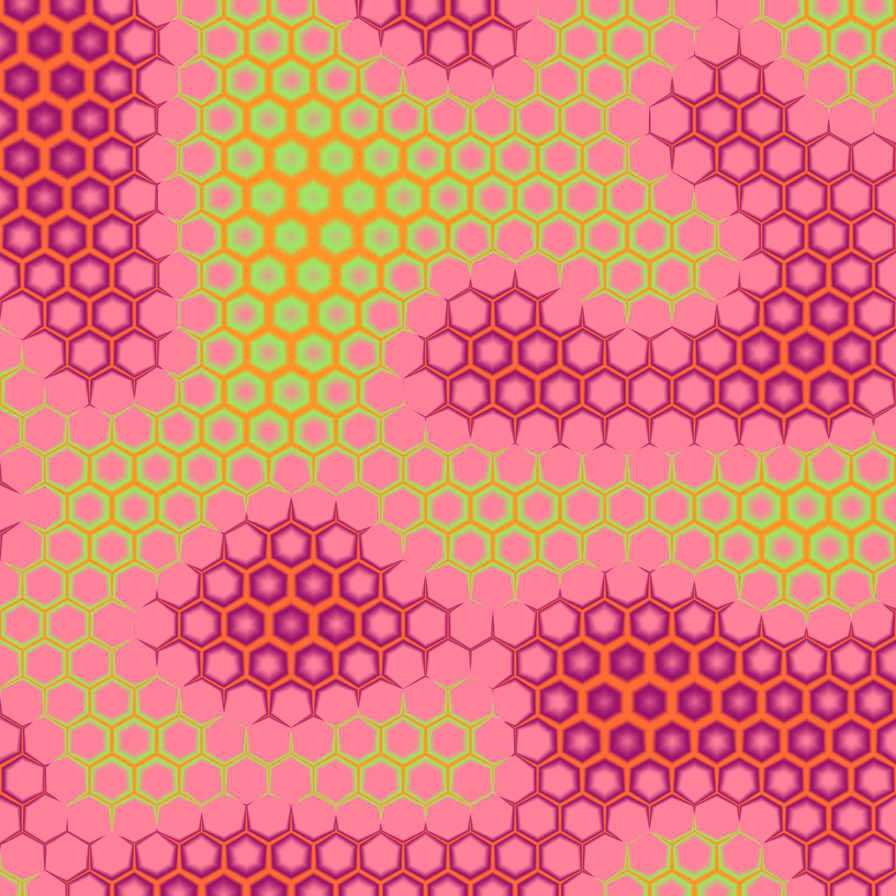
Reproduce this pattern procedurally as a WebGL 2 fragment shader.

```glsl
#version 300 es
precision highp float;

#define HEX_COUNT 20.0
#define FIELD_CELLS 3.6
#define FIELD_SEED vec2(11.3, 4.7)
#define FIELD_GAIN 2.1
#define LINE_REACH vec2(0.06, 0.2)
#define GLOW_REACH vec2(0.17, 0.7)
#define PINK vec3(1.0, 0.5, 0.6)
#define GREEN vec3(0.61, 0.91, 0.39)
#define PURPLE vec3(0.59, 0.06, 0.41)
#define WARM_AMBER vec3(1.0, 0.58, 0.15)
#define WARM_RED vec3(1.0, 0.42, 0.2)

uniform vec2 u_resolution;
out vec4 fragColor;

float hash(vec2 p) {
    return fract(sin(dot(p, vec2(127.1, 311.7))) * 43758.5453);
}

// Slope contribution of one lattice corner
float corner(vec2 cell, vec2 offset) {
    float angle = 6.28319 * hash(cell);
    return dot(vec2(cos(angle), sin(angle)), offset);
}

float gradientNoise(vec2 p) {
    vec2 i = floor(p);
    vec2 f = p - i;
    vec2 u = f * f * f * (f * (f * 6.0 - 15.0) + 10.0);
    vec2 e = vec2(1.0, 0.0);
    float low = mix(corner(i, f), corner(i + e, f - e), u.x);
    float high = mix(corner(i + e.yx, f - e.yx), corner(i + e.xx, f - e.xx), u.x);
    return mix(low, high, u.y);
}

// Distance to the nearest border of pointy-top hexagons of width 1
float hexBorder(vec2 p) {
    vec2 period = vec2(1.0, sqrt(3.0));
    vec2 a = p - period * floor(p / period + 0.5);
    vec2 b = p - period * (floor(p / period) + 0.5);
    vec2 q = abs(dot(a, a) < dot(b, b) ? a : b);
    return 0.5 - max(q.x, dot(q, 0.5 * period));
}

// Soft band around the border, fading out once thinner than a pixel
float band(float d, vec2 reach, float pixel) {
    float coverage = min(1.0, (reach.x + reach.y) / pixel);
    return coverage * (1.0 - smoothstep(reach.x - 0.5 * pixel, reach.y + 0.5 * pixel, d));
}

void main() {
    float side = min(u_resolution.x, u_resolution.y);
    vec2 uv = gl_FragCoord.xy / side;
    float pixel = HEX_COUNT / side;

    // Signed field: sign picks the palette, size sets the band widths
    float field = FIELD_GAIN * gradientNoise(uv * FIELD_CELLS + FIELD_SEED);
    float strength = abs(field);
    float border = hexBorder(uv * HEX_COUNT);

    vec3 glowColor = field > 0.0 ? GREEN : PURPLE;
    vec3 lineColor = field > 0.0 ? WARM_AMBER : WARM_RED;

    vec3 color = mix(PINK, glowColor, band(border, GLOW_REACH * strength, pixel));
    color = mix(color, lineColor, band(border, LINE_REACH * strength, pixel));
    fragColor = vec4(color, 1.0);
}
```
